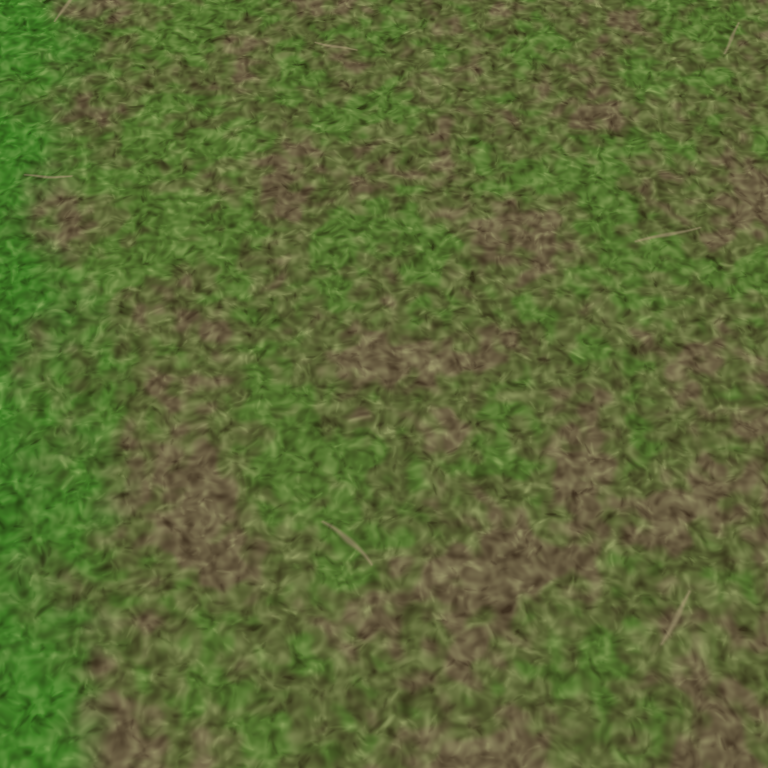
A WebGL 2 fragment shader for this texture:

```glsl
#version 300 es
precision highp float;
// Worn lawn receding into the distance: soft tangled blades, bare soil and a few dry twigs.

uniform vec2 u_resolution;
out vec4 fragColor;

// Ground colours
const vec3 GREEN = vec3(0.33, 0.46, 0.185);
const vec3 OLIVE = vec3(0.36, 0.40, 0.21);
const vec3 SOIL = vec3(0.42, 0.375, 0.265);
const vec3 LUSH = vec3(0.23, 0.50, 0.13);
const vec3 HIGHLIGHT = vec3(0.58, 0.60, 0.42);
const vec3 STRAW = vec3(0.58, 0.54, 0.40);
const vec3 SHADE = vec3(0.57, 0.50, 0.47);   // tint of the gaps between blades

// Layout, in units of the canvas
const float RECESSION = 0.34;      // how strongly the far ground shrinks
const float BLADE_SCALE = 38.0;    // blade cells across the near edge
const float CLUMP_SCALE = 44.0;
const float PATCH_SCALE = 4.0;
const float TWIG_SCALE = 5.0;
const float TWIG_DENSITY = 0.2;
const float LUSH_WIDTH = 0.15;     // green strip along the left side
const float CONTRAST = 1.0;

const float TAU = 6.2831853;

vec3 hash3(vec2 cell) {
    vec3 p = fract(cell.xyx * vec3(0.1031, 0.1030, 0.0973));
    p += dot(p, p.yxz + 33.33);
    return fract((p.xxy + p.yzz) * p.zyx);
}

float cornerGradient(vec2 cell, vec2 offset) {
    float angle = TAU * hash3(cell).x;
    return dot(vec2(cos(angle), sin(angle)), offset);
}

float gradientNoise(vec2 p) {
    vec2 cell = floor(p);
    vec2 f = p - cell;
    vec2 u = f * f * f * (f * (f * 6.0 - 15.0) + 10.0);
    vec2 e = vec2(0.0, 1.0);
    float low = mix(cornerGradient(cell, f), cornerGradient(cell + e.yx, f - e.yx), u.x);
    float high = mix(cornerGradient(cell + e, f - e), cornerGradient(cell + 1.0, f - 1.0), u.x);
    return mix(low, high, u.y);
}

// Tapered strokes, one per cell. Returns coverage and signed tone.
vec2 strokes(vec2 p, float halfLength, float halfWidth, float softness, float density, float seed) {
    vec2 home = floor(p);
    vec2 result = vec2(0.0);
    for (int j = -1; j <= 1; j++) {
        for (int i = -1; i <= 1; i++) {
            vec2 cell = home + vec2(i, j);
            vec3 place = hash3(cell + seed);
            vec3 look = hash3(cell + seed + 57.0);
            vec2 dir = vec2(cos(TAU * place.z), sin(TAU * place.z));
            vec2 rel = p - cell - place.xy;
            float reach = halfLength * mix(0.6, 1.0, look.y);
            float along = clamp(dot(rel, dir), -reach, reach);
            float width = halfWidth * (1.0 - 0.5 * abs(along) / reach);
            float dist = length(rel - dir * along);
            float cover = 1.0 - smoothstep(width - softness, width + softness, dist);
            cover *= step(look.z, density);
            result = mix(result, vec2(1.0, 2.0 * look.x - 1.0), cover);
        }
    }
    return result;
}

// Light and dark detail of the tangled grass, centred on zero.
float grassLight(vec2 ground) {
    vec2 bend = vec2(gradientNoise(ground * 24.0), gradientNoise(ground * 24.0 + 71.0));
    vec2 p = ground + 0.012 * bend;
    float light = 0.9 * gradientNoise(p * CLUMP_SCALE);
    light += 0.6 * gradientNoise(p * CLUMP_SCALE * 1.9 + 13.0);
    light += 0.4 * gradientNoise(p * CLUMP_SCALE * 0.32 + 29.0);
    light += 0.5 * strokes(p * BLADE_SCALE, 0.45, 0.16, 0.13, 0.85, 3.0).y;
    light += 0.35 * strokes(p * BLADE_SCALE * 1.7, 0.45, 0.17, 0.15, 0.85, 19.0).y;
    return CONTRAST * light;
}

void main() {
    vec2 uv = gl_FragCoord.xy / u_resolution;
    vec2 ground = vec2(uv.x - 0.5, uv.y) / (1.0 - RECESSION * uv.y) + 3.0;

    // Dryness runs from green through olive to bare soil
    float patches = gradientNoise(ground * PATCH_SCALE);
    float dryness = 0.5 + 1.2 * patches + 0.25 * (0.5 - uv.y);
    dryness += 0.8 * gradientNoise(ground * PATCH_SCALE * 2.7 + 5.0);
    dryness += 0.6 * gradientNoise(ground * PATCH_SCALE * 8.0 + 41.0);
    vec3 base = mix(GREEN, OLIVE, smoothstep(0.05, 0.45, dryness));
    base = mix(base, SOIL, smoothstep(0.5, 0.95, dryness));

    // Lush strip with a ragged edge
    float edge = uv.x + 0.1 * gradientNoise(ground * 6.0 + 17.0);
    edge += 0.05 * gradientNoise(ground * 26.0 + 37.0);
    base = mix(base, LUSH, 0.85 * (1.0 - smoothstep(0.0, LUSH_WIDTH, edge)));

    // Shadowed gaps and pale blade faces
    float light = grassLight(ground);
    vec3 lit = mix(HIGHLIGHT, base * 1.45, 0.4);
    vec3 color = mix(base, base * SHADE, clamp(-light, 0.0, 1.0));
    color = mix(color, lit, clamp(light, 0.0, 1.0));

    // Dry twigs, slightly crooked
    vec2 crooked = ground + 0.008 * gradientNoise(ground * 16.0 + 83.0);
    float twig = strokes(crooked * TWIG_SCALE, 0.32, 0.018, 0.014, TWIG_DENSITY, 91.0).x;
    color = mix(color, STRAW * (1.0 + 0.15 * light), 0.8 * twig);

    fragColor = vec4(color, 1.0);
}
```
